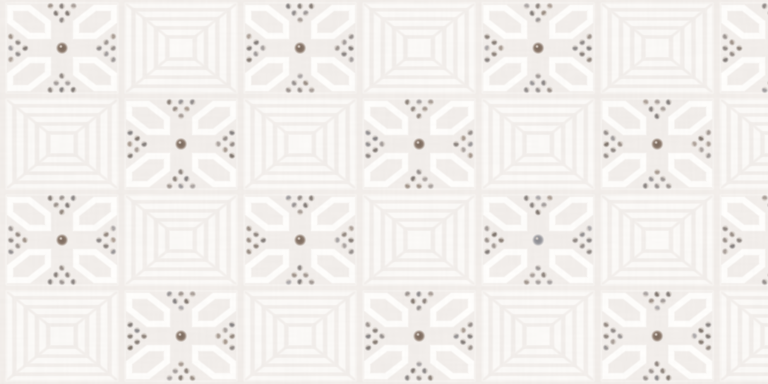
Reproduce this pattern procedurally as a WebGL 2 fragment shader.

```glsl
#version 300 es
precision highp float;
// Checkerboard of cream tiles: petal tiles with metal studs and nested-frame tiles.
uniform vec2 u_resolution;
out vec4 fragColor;

const float ROWS = 4.0;
const vec2 PITCH = vec2(1.24, 1.0);        // tile pitch, in row heights
const vec2 TILE_HALF = vec2(0.573, 0.46);
const vec3 GROUT = vec3(0.945, 0.928, 0.915);
const vec3 BEIGE = vec3(0.945, 0.929, 0.917);
const vec3 CREAM = vec3(0.965, 0.954, 0.943);
const vec3 WHITE = vec3(0.993, 0.989, 0.982);

float hash(vec2 p) {
    vec3 q = fract(vec3(p.xyx) * 0.1031);
    q += dot(q, q.yzx + 33.33);
    return fract((q.x + q.y) * q.z);
}

float noise(vec2 p) {
    vec2 i = floor(p), f = fract(p);
    f = f * f * (3.0 - 2.0 * f);
    return mix(mix(hash(i), hash(i + vec2(1, 0)), f.x),
               mix(hash(i + vec2(0, 1)), hash(i + vec2(1, 1)), f.x), f.y);
}

float fill(float d, float soft) {
    return 1.0 - smoothstep(-soft, soft, d);
}

float boxDist(vec2 p, vec2 halfSize) {
    vec2 d = abs(p) - halfSize;
    return length(max(d, 0.0)) + min(max(d.x, d.y), 0.0);
}

// Box with two opposite corners cut, pointing at the tile centre
float petalDist(vec2 p) {
    vec2 halfSize = vec2(0.229, 0.178);
    vec2 q = abs(p) - vec2(0.344, 0.272);
    vec2 n = q / halfSize;
    float cut = (abs(n.x - n.y) - 1.05) * 0.14;
    return max(boxDist(q, halfSize), cut);
}

// Rounded metal stud, lit from a direction that varies with its seed
vec3 addStud(vec3 base, vec2 p, float radius, float seed, float soft) {
    float angle = 2.3 + (seed - 0.5) * 2.6;
    float light = dot(p / radius, vec2(cos(angle), sin(angle)));
    vec3 metal = mix(vec3(0.60, 0.55, 0.51), vec3(0.60, 0.59, 0.60), fract(seed * 7.3));
    vec3 shade = metal * (0.84 + 0.3 * seed);
    shade = mix(shade, vec3(0.86, 0.83, 0.80), 0.75 * smoothstep(-0.1, 0.9, light));
    return mix(base, shade, fill(length(p) - radius, soft));
}

vec3 petalTile(vec3 base, vec2 p, vec2 cell, float soft) {
    vec3 color = mix(base, BEIGE, fill(boxDist(p, TILE_HALF), soft));
    float petal = petalDist(p);
    color = mix(color, WHITE, fill(petal, soft));
    color = mix(color, BEIGE, fill(petal + 0.064, soft));

    // Triangle of six studs on each side
    for (int side = 0; side < 4; side++) {
        bool across = side < 2;
        float facing = side % 2 == 0 ? 1.0 : -1.0;
        vec2 q = across ? vec2(p.x * facing, p.y) : vec2(p.y * facing, p.x);
        for (int row = 0; row < 3; row++) {
            for (int k = 0; k <= row; k++) {
                float reach = (across ? 0.385 : 0.29) + float(row) * 0.073;
                float offset = (float(k) - 0.5 * float(row)) * 0.12;
                float seed = hash(cell * 5.7 + vec2(side * 11 + row * 3, k * 7 + 2));
                color = addStud(color, q - vec2(reach, offset), 0.026, seed, soft * 1.3);
            }
        }
    }
    // Centre stud with a dark rim and a small glint
    float seed = hash(cell + 71.0);
    vec3 rim = mix(vec3(0.50, 0.43, 0.38), vec3(0.56, 0.56, 0.58), step(0.93, seed));
    color = mix(color, rim + 0.06, fill(length(p) - 0.052, soft * 1.4));
    color = mix(color, rim, fill(length(p) - 0.03, soft));
    return mix(color, vec3(0.85, 0.81, 0.78), fill(length(p - vec2(-0.012, 0.016)) - 0.012, soft));
}

vec3 frameTile(vec3 base, vec2 p, float soft) {
    vec2 n = abs(p) / TILE_HALF;
    float level = max(n.x, n.y);
    // Nested frames around a pale core
    float stripe = abs(fract((level - 0.25) / 0.205 + 0.5) - 0.5);
    float beige = fill(stripe - 0.2, soft * 9.0) * (1.0 - fill(level - 0.18, soft * 2.0));
    vec3 color = mix(mix(CREAM, WHITE, 0.6), BEIGE, beige);
    // Mitre lines along the diagonals
    float miter = fill(abs(n.x - n.y) * 0.36 - 0.014, soft) * smoothstep(0.2, 0.28, level);
    color = mix(color, BEIGE, miter * 0.9);
    return mix(base, color, fill(boxDist(p, TILE_HALF), soft));
}

void main() {
    vec2 pos = gl_FragCoord.xy / u_resolution.y * ROWS - vec2(0.026, 0.0);
    float soft = max(0.75 * ROWS / u_resolution.y, 0.0125);
    vec2 cell = floor(pos / PITCH);
    vec2 p = pos - (cell + 0.5) * PITCH;

    // Grout with a pale line around each tile
    float edge = boxDist(p, TILE_HALF);
    vec3 color = mix(GROUT, CREAM, fill(abs(edge - 0.008) - 0.009, soft));
    bool petals = mod(cell.x + cell.y, 2.0) > 0.5;
    color = petals ? petalTile(color, p, cell, soft) : frameTile(color, p, soft);

    // Faint woven grain and uneven tone
    float weave = noise(pos * vec2(6.0, 40.0)) + noise(pos * vec2(40.0, 6.0)) - 1.0;
    color += 0.008 * weave + 0.004 * (noise(pos * 1.7) - 0.5);
    fragColor = vec4(clamp(color, 0.0, 1.0), 1.0);
}
```
